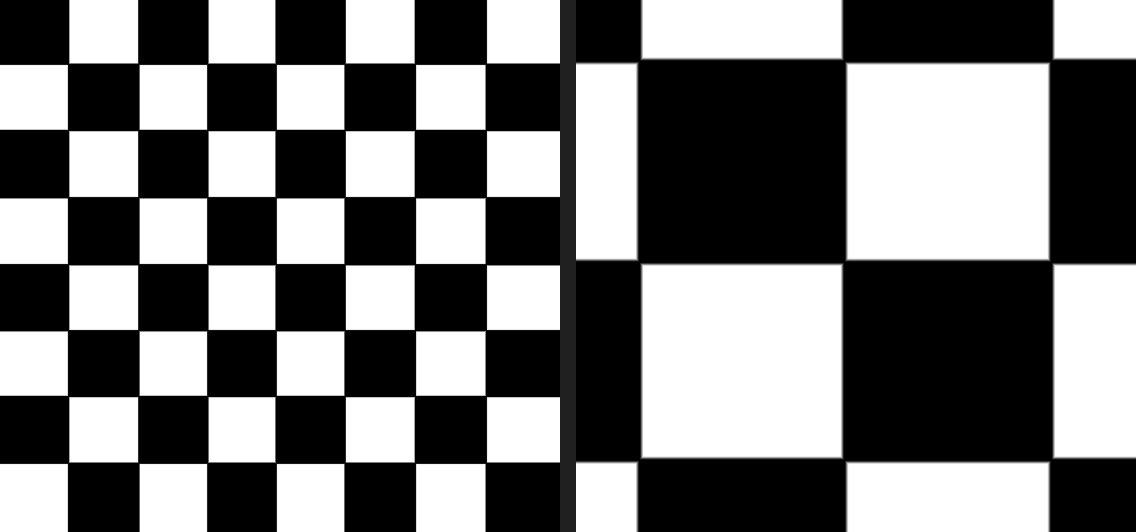
Left: the whole. Right: its middle third, enlarged.
A Shadertoy shader for this pattern:

```glsl
// Black and white checkerboard of 8 by 8 cells with slightly uneven spacing.
// Each axis finds its cell number and distance to the nearest grid line;
// the black cells spread a little over the white ones, with soft edges.

const float TAU = 6.2831853;
const int INNER_LINES = 7;
const float BLACK_SPREAD = 0.0013;  // in canvas widths
const float EDGE_SOFTNESS = 0.0013; // in canvas widths
const vec3 BLACK = vec3(0.0);
const vec3 WHITE = vec3(1.0);

// Position of grid line k: even pitch plus a slow wave of uneven spacing.
float gridLine(float k, float first, float pitch, float sway, float period, float peak) {
    return first + pitch * (k - 1.0) + sway * cos(TAU * (k - peak) / period);
}

// Returns the cell number and the distance to the nearest inner grid line.
vec2 cellAndDistance(float x, float first, float pitch, float sway, float period, float peak) {
    float cell = 0.0;
    float nearest = 1.0;
    for (int k = 1; k <= INNER_LINES; k++) {
        float line = gridLine(float(k), first, pitch, sway, period, peak);
        cell += step(line, x);
        nearest = min(nearest, abs(x - line));
    }
    return vec2(cell, nearest);
}

void mainImage(out vec4 fragColor, in vec2 fragCoord) {
    vec2 uv = fragCoord / iResolution.xy;
    vec2 column = cellAndDistance(uv.x, 0.1214, 0.1243, 0.0023, 6.0, 2.0);
    vec2 row = cellAndDistance(uv.y, 0.1286, 0.125, 0.0012, 4.6, 1.7);

    // Signed distance to the cell border: positive inside white cells.
    float aspect = iResolution.y / iResolution.x;
    float border = min(column.y, row.y * aspect);
    float parity = mod(column.x + row.x, 2.0);
    float signedBorder = border * (1.0 - 2.0 * parity);

    float softness = max(EDGE_SOFTNESS, 0.75 / iResolution.x);
    float white = smoothstep(-softness, softness, signedBorder - BLACK_SPREAD);
    fragColor = vec4(mix(BLACK, WHITE, white), 1.0);
}
```
